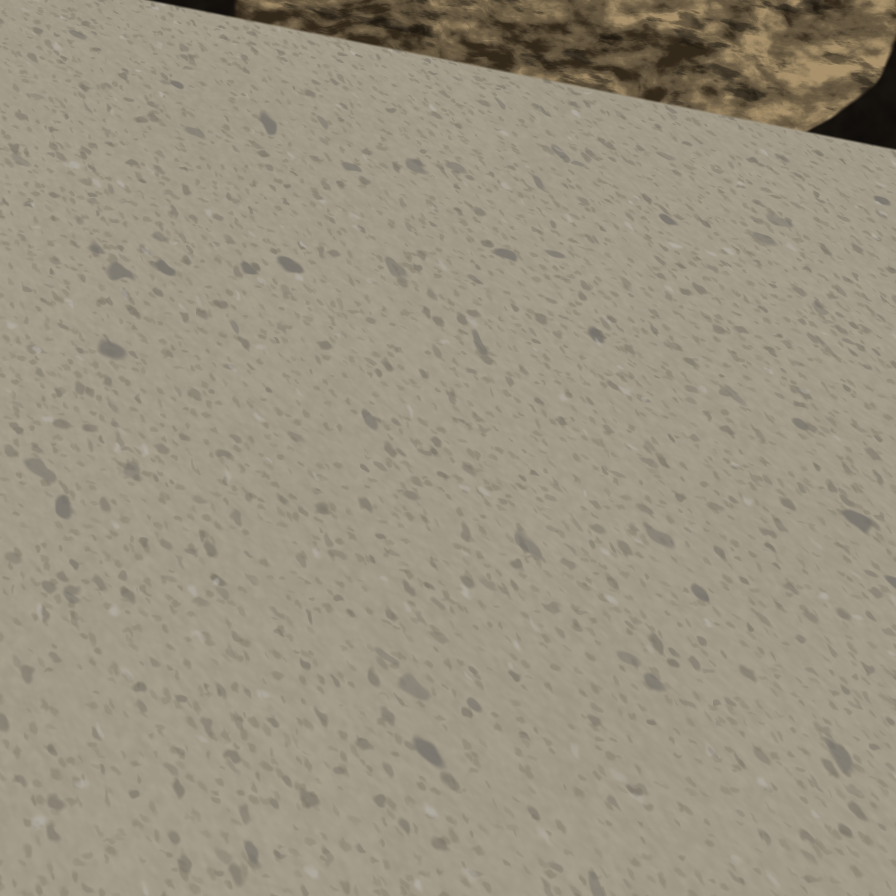
Write a Shadertoy shader that draws this texture.

```glsl
// Speckled stone slab seen at a slant, with a rough tan rock behind its far edge.
#define SLAB_COLOR   vec3(0.632, 0.602, 0.532)
#define CHIP_COLOR   vec3(0.455, 0.435, 0.395)
#define PALE_COLOR   vec3(0.720, 0.705, 0.680)
#define ROCK_DARK    vec3(0.200, 0.160, 0.105)
#define ROCK_MID     vec3(0.400, 0.345, 0.255)
#define ROCK_LIGHT   vec3(0.660, 0.570, 0.420)
#define GAP_COLOR    vec3(0.075, 0.062, 0.048)
#define EDGE_SLOPE   0.2
#define EDGE_TOP_X   0.165
#define HORIZON      1.5
#define CHIP_ANGLE   -0.55
#define GRAIN_AMOUNT 0.075

vec3 hash3(vec2 cell) {
    vec3 h = fract(cell.xyx * vec3(0.1031, 0.1030, 0.0973));
    h += dot(h, h.yxz + 33.33);
    return fract((h.xxy + h.yzz) * h.zyx);
}

float noise(vec2 p) {
    vec2 cell = floor(p), f = fract(p);
    f = f * f * (3.0 - 2.0 * f);
    vec2 e = vec2(0.0, 1.0);
    return mix(mix(hash3(cell).x, hash3(cell + e.yx).x, f.x),
               mix(hash3(cell + e.xy).x, hash3(cell + e.yy).x, f.x), f.y);
}

float fbm(vec2 p) {
    float sum = 0.0, gain = 0.5;
    for (int i = 0; i < 5; i++) {
        sum += gain * noise(p);
        p = mat2(1.6, 1.2, -1.2, 1.6) * p + 7.3;
        gain *= 0.5;
    }
    return sum;
}

vec2 rotate(vec2 p, float angle) {
    float c = cos(angle), s = sin(angle);
    return vec2(c * p.x + s * p.y, c * p.y - s * p.x);
}

// Coverage of soft, tilted, elongated chips scattered one per grid cell
float chips(vec2 p, float density, float size, float softness) {
    p += 0.22 * (vec2(noise(p * 3.1), noise(p * 3.1 + 40.0)) - 0.5);
    vec2 home = floor(p);
    float cover = 0.0;
    for (int y = -1; y <= 1; y++)
    for (int x = -1; x <= 1; x++) {
        vec2 cell = home + vec2(x, y);
        vec3 place = hash3(cell + 11.0), kind = hash3(cell + 157.0);
        vec2 q = rotate(p - cell - place.xy, CHIP_ANGLE + 1.1 * (kind.x - 0.5));
        float len = size * mix(0.6, 1.15, kind.y);
        float wide = len * mix(0.36, 0.62, kind.z);
        float d = length(q / vec2(len, wide));
        float strength = step(place.z, density) * mix(0.45, 1.0, kind.z);
        cover = max(cover, strength * (1.0 - smoothstep(1.0 - softness, 1.0 + softness, d)));
    }
    return cover;
}

vec3 slab(vec2 uv, float depth) {
    // Flatten the slant: grains shrink towards the far edge
    float w = 2.0 / (max(depth, 0.0) + HORIZON);
    vec2 p = vec2((uv.x - 0.5) * w, 2.0 * w);
    vec2 along = rotate(p, CHIP_ANGLE);

    // Fine streaky grain and broad shading
    float grain = 0.6 * noise(along * vec2(95.0, 190.0))
                + 0.4 * noise(along * vec2(190.0, 310.0) + 31.0) - 0.5;
    float broad = noise(p * 6.0 + 3.0);
    vec3 col = SLAB_COLOR * (1.0 + GRAIN_AMOUNT * grain + 0.02 * (broad - 0.5));

    // Three sizes of dark chips, then a few pale ones
    float fine = chips(p * 78.0, 0.42 + 0.2 * broad, 0.40, 0.5);
    float medium = chips(p * 46.0 + 19.0, 0.20 + 0.25 * broad, 0.37, 0.4);
    float large = chips(p * 19.0 + 53.0, 0.14, 0.30, 0.28);
    float pale = chips(p * 42.0 + 91.0, 0.09, 0.27, 0.6);
    col = mix(col, CHIP_COLOR * vec3(1.03, 1.02, 0.96), 0.42 * fine);
    col = mix(col, CHIP_COLOR, 0.62 * medium);
    col = mix(col, CHIP_COLOR * vec3(0.99, 1.0, 1.04), 0.85 * large);
    return mix(col, PALE_COLOR, 0.6 * pale);
}

vec3 rock(vec2 uv, float depth) {
    // Warped layers running along the rock
    vec2 p = rotate(uv, -0.22);
    float warp = fbm(p * 9.0);
    float layers = fbm(p * vec2(16.0, 48.0) + 5.0 * warp);
    float pits = fbm(p * vec2(55.0, 85.0) + 17.0);
    float tone = 0.42 + 1.5 * (layers - 0.48) + 0.9 * (pits - 0.48);
    tone += 0.28 * smoothstep(0.65, 0.98, uv.x) - 0.12 * smoothstep(0.06, 0.0, -depth);
    vec3 col = mix(ROCK_DARK, ROCK_MID, smoothstep(0.0, 0.45, tone));
    col = mix(col, ROCK_LIGHT, smoothstep(0.4, 0.95, tone));
    return col * (1.0 - 0.4 * smoothstep(0.54, 0.68, fbm(p * vec2(24.0, 70.0) + 63.0)));
}

void mainImage(out vec4 fragColor, in vec2 fragCoord) {
    vec2 uv = fragCoord / iResolution.xy;
    float depth = 1.0 - EDGE_SLOPE * (uv.x - EDGE_TOP_X) - uv.y;

    // Dark gap with the rock between two ragged sides
    float ragged = 0.022 * (noise(uv * 38.0) - 0.5);
    float rightSide = 0.998 - 9.0 * pow(max(0.955 - uv.y, 0.0), 2.0) + ragged;
    float inside = smoothstep(-0.003, 0.004, uv.x - 0.262 - 0.4 * ragged)
                 * smoothstep(-0.003, 0.006, rightSide - uv.x);
    vec3 gap = GAP_COLOR * (0.5 + fbm(uv * 45.0));
    vec3 col = mix(gap, rock(uv, depth), inside);

    // Slab in front
    col = mix(col, slab(uv, depth), smoothstep(-0.002, 0.002, depth));
    fragColor = vec4(col, 1.0);
}
```
